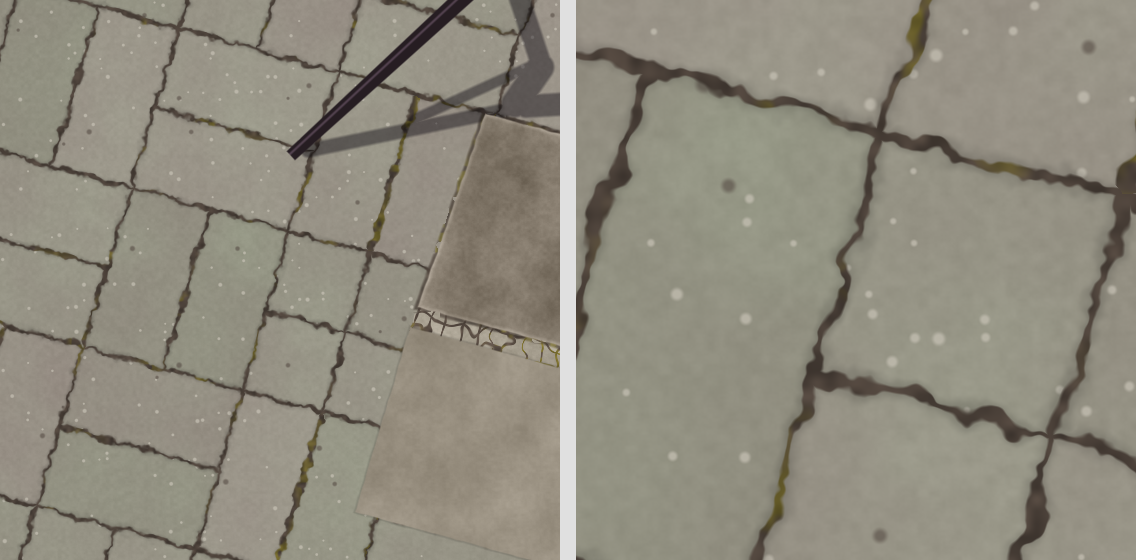
Left, the full canvas; right, a detail of the centre.
Give the GLSL for this texture, as a WebGL 1 fragment shader.

```glsl
precision highp float;
// Tilted basket-weave paving with worn, mossy joints, two large slabs, a dark
// pole and its shadow. A skewed grid of square blocks alternates brick direction;
// slabs are boxes in that grid, pole and shadows are segment distances.
uniform vec2 u_resolution;

float hash(vec2 p) {
  return fract(sin(dot(p, vec2(127.1, 311.7))) * 43758.5);
}

float noise(vec2 p) {
  vec2 i = floor(p), f = fract(p);
  f = f * f * (3.0 - 2.0 * f);
  return mix(mix(hash(i), hash(i + vec2(1, 0)), f.x),
             mix(hash(i + vec2(0, 1)), hash(i + vec2(1, 1)), f.x), f.y);
}

float fbm(vec2 p) {
  float sum = 0.0, amp = 0.5;
  for (int i = 0; i < 4; i++) {
    sum += amp * noise(p);
    p = p * 2.03 + 7.1;
    amp *= 0.5;
  }
  return sum / 0.9375;
}

float segment(vec2 p, vec2 a, vec2 b) {
  vec2 d = b - a;
  return length(p - a - d * clamp(dot(p - a, d) / dot(d, d), 0.0, 1.0));
}

// Distance to a slab open to the right, in canvas units
float slab(vec2 b, float left, float top, float bottom) {
  return max(left - b.x, max(top - b.y, b.y - bottom)) * 0.295;
}

// Round flecks scattered one per grid cell
float flecks(vec2 p, float cells, float share) {
  vec2 i = floor(p * cells), f = fract(p * cells);
  vec2 c = 0.3 + 0.4 * vec2(hash(i + 3.7), hash(i + 9.2));
  float r = 0.08 + 0.2 * hash(i + 5.3);
  return step(1.0 - share, hash(i)) * (1.0 - smoothstep(r * 0.5, r + 0.1, length(f - c)));
}

// Nearest joint when a block is split into n strips
float joint(float f, float n) {
  return abs(fract(f * n + 0.5) - 0.5) / n * 0.295;
}

void main() {
  vec2 p = gl_FragCoord.xy / u_resolution;
  p.y = 1.0 - p.y;
  float px = 1.0 / u_resolution.y;

  // Skewed block coordinates with ragged edges
  vec2 d = p - vec2(0.234, 0.335);
  vec2 b = vec2(3.253 * d.x + 0.969 * d.y, 3.253 * d.y - 0.893 * d.x);
  vec2 w = b + 0.035 * (vec2(noise(b * 19.0), noise(b * 19.0 + 40.0)) - 0.5)
             + 0.012 * (vec2(noise(b * 55.0), noise(b * 55.0 + 80.0)) - 0.5);
  vec2 id = floor(w), f = fract(w);
  float upright = 1.0 - mod(id.x + id.y, 2.0);
  vec2 split = mix(vec2(1, 2), vec2(2, 1), upright);
  if (id.x == 1.0 && id.y == 0.0) split = vec2(2);

  // Brick faces: tint, mottling, grain and flecks
  vec2 brick = id * 2.0 + floor(f * split);
  float grain = fbm(p * 150.0) - 0.5;
  float stain = fbm(p * 9.0) - 0.5;
  vec3 col = vec3(0.605, 0.577, 0.535) + 0.03 * (hash(brick) - 0.5);
  col += vec3(-0.022, 0.006, -0.016) * (hash(brick + 17.0) + stain);
  col += 0.06 * stain + 0.05 * grain;
  col = mix(col, vec3(0.78, 0.76, 0.71), 0.7 * flecks(p, 70.0, 0.07));
  col = mix(col, vec3(0.34, 0.30, 0.27), 0.6 * flecks(p + 5.0, 48.0, 0.02));

  // Joints, widest and mossiest beside the slabs
  float jx = joint(f.x, split.x), jy = joint(f.y, split.y);
  float gap = min(jx, jy);
  float damp = upright * step(1.0, id.x) * step(jx, jy) * smoothstep(0.2, 0.6, f.x);
  float chips = noise(p * 48.0);
  float halfWidth = 0.0014 + 0.0042 * chips * chips + 0.004 * damp * noise(p * 30.0);
  float moss = smoothstep(0.45, 0.75, noise(p * 22.0) * 0.75 + 0.4 * damp)
             * smoothstep(0.25, 0.6, noise(p * 90.0));
  vec3 soil = mix(vec3(0.29, 0.25, 0.22), vec3(0.41, 0.37, 0.16), moss);
  soil *= 0.8 + 0.4 * noise(p * 130.0);
  col *= 1.0 - 0.16 * (1.0 - smoothstep(0.0, 0.011, gap));
  col = mix(soil, col, smoothstep(halfWidth - px, halfWidth + px + 0.0012, gap));

  // Pale rubble between the slabs
  vec2 r = vec2(b.x * 10.0 + 0.8 * noise(b * 14.0), b.y * 9.0 + noise(b * 12.0 + 5.0));
  vec2 crack = abs(fract(r) - 0.5);
  vec3 stone = vec3(0.67, 0.64, 0.58) + 0.1 * (hash(floor(r)) - 0.5) + 0.1 * grain;
  stone = mix(stone, soil * 1.2, smoothstep(0.39, 0.47, max(crack.x, crack.y)));
  float rubble = slab(w, 1.87, 0.22, 0.39);
  col = mix(stone, col, smoothstep(-px, px + 0.001, rubble));

  // Two slabs, the upper one darker and more stained
  float upper = slab(b + 0.008 * noise(b * 18.0), 1.89 - 0.045 * b.y, -0.99, 0.24);
  float lower = slab(b + 0.008 * noise(b * 18.0), 1.868, 0.37, 1.53);
  float mottle = fbm(p * 13.0 + 3.0) - 0.5;
  vec3 dark = vec3(0.52, 0.48, 0.425) + 0.24 * mottle + 0.08 * grain;
  vec3 light = vec3(0.595, 0.56, 0.50) + 0.14 * mottle + 0.05 * grain;
  dark += 0.1 * smoothstep(-0.008, 0.0, upper);
  float seam = 1.0 - smoothstep(0.001, 0.007, abs(upper - 0.002));
  col = mix(col, soil, 0.75 * seam * step(0.3, chips));
  col *= 1.0 - 0.15 * (1.0 - smoothstep(0.0, 0.005, abs(lower)));
  col = mix(dark, col, smoothstep(-px, px + 0.0005, upper));
  col = mix(light, col, smoothstep(-px, px + 0.0005, lower));

  // Soft shadow of the pole and its joined supports, falling on the bricks
  float shade = segment(p, vec2(0.55, 0.269), vec2(0.91, 0.195)) - 0.012;
  shade = min(shade, segment(p, vec2(0.74, 0.213), vec2(0.955, 0.115)) - 0.009);
  shade = min(shade, segment(p, vec2(0.925, -0.01), vec2(0.965, 0.11)) - 0.018);
  shade = min(shade, segment(p, vec2(0.965, 0.12), vec2(0.92, 0.185)) - 0.024);
  shade = min(shade, segment(p, vec2(0.94, 0.19), vec2(1.02, 0.185)) - 0.02);
  float lit = max(smoothstep(-0.003, 0.004, shade), 1.0 - smoothstep(-px, px, upper));
  col *= mix(vec3(0.59, 0.58, 0.61), vec3(1.0), lit);

  // Tapered dark pole with a lengthwise sheen
  vec2 foot = vec2(0.526, 0.272), axis = normalize(vec2(0.308, -0.283));
  float along = dot(p - foot, axis);
  float side = dot(p - foot, vec2(-axis.y, axis.x));
  float radius = 0.011 + 0.012 * along;
  float pole = max(abs(side) - radius, -along - 0.009);
  vec3 metal = vec3(0.15, 0.115, 0.135);
  metal += vec3(0.17, 0.14, 0.17) * (1.0 - smoothstep(0.0, 0.004, abs(side + 0.3 * radius)));
  col = mix(metal, col, smoothstep(-px, px, pole));

  gl_FragColor = vec4(col, 1.0);
}
```
